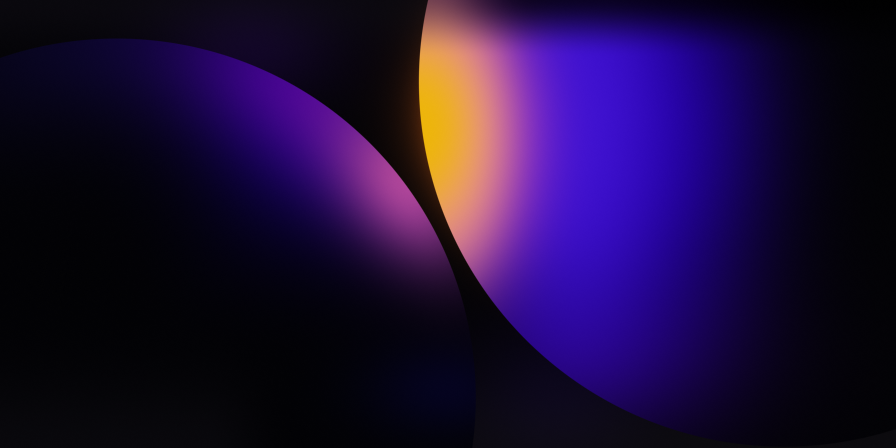
Give the GLSL for this background, as a WebGL 2 fragment shader.

```glsl
#version 300 es
precision highp float;
// Two dark discs nearly touching, lit by violet, magenta and amber glows.

uniform vec2 u_resolution;
out vec4 fragColor;

float hash(vec2 p) {
    return fract(sin(dot(p, vec2(12.9898, 78.233))) * 43758.5453);
}

// Soft elliptical spot; a larger sharpness gives a flatter core
float glow(vec2 p, vec2 center, vec2 size, float sharpness) {
    vec2 q = (p - center) / size;
    return exp(-pow(dot(q, q), sharpness));
}

float bell(float x, float width) {
    return exp(-x * x / (width * width));
}

// Near-black surround with an amber spill beside the bright rim
vec3 backdrop(vec2 p, float rightDist) {
    vec3 col = mix(vec3(0.012, 0.01, 0.022), vec3(0.045, 0.04, 0.055), bell(p.y, 0.16));
    col += vec3(0.025, 0.022, 0.03) * bell(p.y - 1.0, 0.1);
    col += vec3(0.05, 0.01, 0.12) * glow(p, vec2(0.56, 0.88), vec2(0.2, 0.12), 1.0);
    col += vec3(0.02, 0.005, 0.07) * glow(p, vec2(1.25, 0.14), vec2(0.2, 0.15), 1.0);
    float spill = exp(-max(rightDist, 0.0) / 0.045) * bell(p.y - 0.7, 0.22);
    return col + vec3(0.27, 0.12, 0.02) * spill;
}

// Left disc: a lit band follows the upper right rim
vec3 leftDisc(vec2 p, vec2 center, float depth) {
    vec2 q = p - center;
    float angle = atan(q.y, q.x);
    vec3 col = vec3(0.008, 0.008, 0.018);
    col += vec3(0.025, 0.022, 0.028) * bell(p.y, 0.15) * smoothstep(0.65, 0.45, p.x);
    col += vec3(0.03, 0.015, 0.13) * bell(angle - 1.55, 0.55) * bell(depth, 0.2);
    col += vec3(0.01, 0.005, 0.1) * glow(p, vec2(1.0, 0.13), vec2(0.18, 0.1), 1.0);
    col = mix(col, vec3(0.06, 0.0, 0.43), bell(angle - 0.93, 0.42) * bell(depth, 0.27));
    col = mix(col, vec3(0.29, 0.02, 0.58), bell(angle - 0.98, 0.36) * bell(depth, 0.15));
    return mix(col, vec3(0.68, 0.27, 0.6), bell(angle - 0.64, 0.23) * bell(depth, 0.12));
}

// Right disc: nested spots run from blue through pink to amber at the rim
vec3 rightDisc(vec2 p) {
    vec3 col = vec3(0.01, 0.01, 0.018);
    col = mix(col, vec3(0.17, 0.01, 0.5), 0.8 * glow(p, vec2(1.27, 0.23), vec2(0.35, 0.22), 1.0));
    col = mix(col, vec3(0.14, 0.0, 0.66), glow(p, vec2(1.36, 0.72), vec2(0.35, 0.5), 1.5));
    col = mix(col, vec3(0.25, 0.07, 0.82), glow(p, vec2(1.27, 0.74), vec2(0.2, 0.46), 1.3));
    col = mix(col, vec3(0.67, 0.24, 0.74), glow(p, vec2(0.97, 0.7), vec2(0.25, 0.4), 2.0));
    col = mix(col, vec3(0.93, 0.6, 0.5), glow(p, vec2(0.95, 0.7), vec2(0.19, 0.34), 2.0));
    col = mix(col, vec3(0.93, 0.71, 0.04), glow(p, vec2(0.93, 0.71), vec2(0.12, 0.19), 1.4));

    // Shade the top, less so near the bright rim
    float topLight = mix(0.18, 0.6, smoothstep(1.2, 0.96, p.x));
    return col * mix(topLight, 1.0, smoothstep(1.01, 0.87, p.y));
}

void main() {
    vec2 p = gl_FragCoord.xy / u_resolution.y;
    float edge = 0.75 / u_resolution.y;
    vec2 leftCenter = vec2(0.26, 0.112);
    float leftDist = length(p - leftCenter) - 0.802;
    float rightDist = length(p - vec2(1.75, 0.818)) - 0.815;

    vec3 col = backdrop(p, rightDist);
    col = mix(col, leftDisc(p, leftCenter, -leftDist), smoothstep(edge, -edge, leftDist));
    col = mix(col, rightDisc(p), smoothstep(edge, -edge, rightDist));

    // Fine grain hides banding
    col += (hash(gl_FragCoord.xy) - 0.5) / 200.0;
    fragColor = vec4(clamp(col, 0.0, 1.0), 1.0);
}
```
